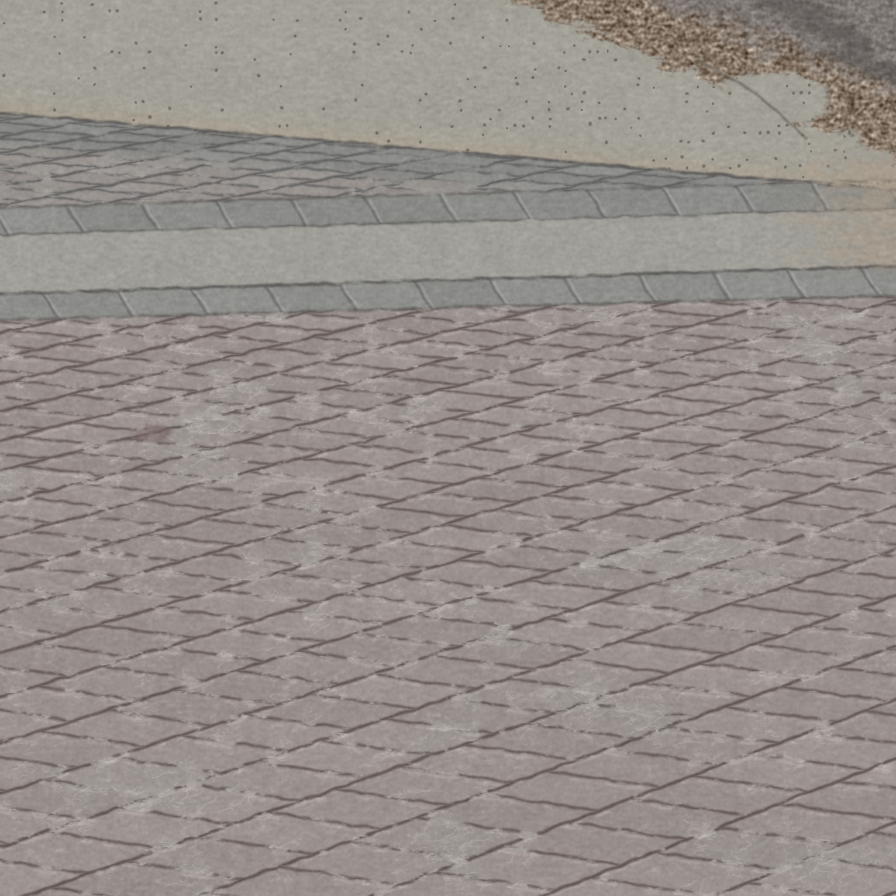
A Shadertoy shader for this texture:

```glsl
vec2 hash2(vec2 p) {
    vec3 q = fract(p.xyx * vec3(0.1031, 0.103, 0.0973));
    q += dot(q, q.yzx + 33.33);
    return fract((q.xx + q.yz) * q.zy);
}

float corner(vec2 i, vec2 f, vec2 o) {
    return dot(hash2(i + o) * 2.0 - 1.0, f - o);
}

float noise(vec2 p) {
    vec2 i = floor(p), f = fract(p), u = f * f * (3.0 - 2.0 * f), e = vec2(0, 1);
    return mix(mix(corner(i, f, e.xx), corner(i, f, e.yx), u.x),
               mix(corner(i, f, e.xy), corner(i, f, e.yy), u.x), u.y);
}

float fbm(vec2 p) {
    float sum = 0.0, amp = 1.0;
    for (int i = 0; i < 4; i++) {
        sum += amp * noise(p);
        p = p * 2.03 + 17.3;
        amp *= 0.65;
    }
    return sum;
}

float above(float d) {
    float px = 1.0 / iResolution.y;
    return smoothstep(-px, px, d);
}

float stroke(float d, float halfWidth) {
    float soft = 0.0009 + 1.0 / iResolution.y;
    return 1.0 - smoothstep(halfWidth - soft, halfWidth + soft, abs(d));
}

float segment(vec2 p, vec2 a, vec2 b) {
    vec2 ab = b - a;
    return length(p - a - ab * clamp(dot(p - a, ab) / dot(ab, ab), 0.0, 1.0));
}

// Distance to the nearest whole number
float gap(float t) {
    return 0.5 - abs(fract(t) - 0.5);
}

// Scattered dots, one candidate per cell
float grit(vec2 p, float cells, float density) {
    vec2 g = p * cells, id = floor(g), r = hash2(id + 71.0);
    float d = length(fract(g) - 0.25 - 0.5 * r);
    return step(1.0 - density, hash2(id).x) * smoothstep(0.2 + 0.15 * r.y, 0.06, d);
}

// Running bond in perspective: x = joint, y = tone, z = long joint
vec3 pavers(vec2 p) {
    float depth = 1.75 - p.y;
    float course = (p.x - 5.1) / depth / 0.11 + 0.35, row = floor(course);
    float brick = (p.x + 11.0) / depth / 0.155 + 0.5 * mod(row, 2.0);
    float w = 0.0006 + 0.0006 * depth;
    float along = stroke(gap(course) * 0.11 * depth * depth / (5.1 - p.x), w * 1.2);
    float across = stroke(gap(brick) * 0.155 * depth * depth / (p.x + 11.0), w);
    return vec3(max(along, 0.9 * across), hash2(vec2(row, floor(brick)) + 90.0).x, along);
}

// Border course of slanted blocks
vec3 border(vec2 p, float top, float start) {
    float s = (p.x - start - 0.6 * (top - p.y)) / 0.083;
    float tone = hash2(vec2(floor(s) + 40.0, start * 100.0)).x - 0.5;
    float joint = stroke(gap(s) * 0.083, 0.0016), chip = stroke(gap(s - 0.05) * 0.083, 0.0014);
    return mix(vec3(0.55, 0.552, 0.54) + 0.03 * tone + 0.06 * chip, vec3(0.4), 0.7 * joint);
}

void mainImage(out vec4 fragColor, in vec2 fragCoord) {
    vec2 uv = fragCoord / iResolution.xy;
    float x = uv.x;
    vec2 p = uv + 0.003 * vec2(noise(uv * 60.0), noise(uv * 60.0 + 31.0));
    float blotch = fbm(uv * vec2(7, 12)), wear = fbm(uv * vec2(30, 55) + 5.0);
    float grain = noise(uv * vec2(110, 190)) + 0.8 * noise(uv * 260.0);

    // Edges of the strips, from low to high
    float lowBase = 0.643 + 0.027 * x, lowTop = 0.672 + 0.031 * x;
    float highBase = 0.738 + 0.029 * x, highTop = 0.768 + 0.031 * x;
    float slabEdge = 0.874 - 0.086 * x;

    // Pink field, joints partly filled by pale sand
    vec3 brick = pavers(p);
    vec3 col = vec3(0.603, 0.568, 0.556) + 0.03 * (brick.y - 0.5);
    col = mix(col, vec3(0.61, 0.6, 0.58), 0.4 * smoothstep(0.0, 0.6, blotch));
    float sand = smoothstep(-0.15, 0.4, wear + 0.5 * blotch - 0.15 * brick.z);
    col = mix(col, mix(vec3(0.37, 0.325, 0.315), vec3(0.65, 0.63, 0.615), sand), 0.9 * brick.x);
    // Pale chips beside the joints and wiry scratches
    float chip = pavers(p + vec2(0.002, 0.0045)).x * (1.0 - brick.x);
    float scratch = smoothstep(0.07, 0.0, abs(noise(uv * vec2(42, 75) + wear)));
    col += 0.065 * chip * smoothstep(-0.2, 0.3, wear);
    col += 0.05 * scratch * smoothstep(0.0, 0.4, wear + blotch);
    float stain = length((p - vec2(0.17, 0.516)) / vec2(0.023, 0.011));
    col = mix(col, vec3(0.46, 0.395, 0.385), 0.6 * smoothstep(1.1, 0.6, stain + 0.4 * wear));

    // Blue-grey wedge beneath the slab
    float blue = max(smoothstep(0.045, 0.022, slabEdge - p.y), smoothstep(0.45, 0.65, x));
    vec3 wedge = mix(vec3(0.59, 0.57, 0.555), vec3(0.54, 0.545, 0.535), blue) + 0.04 * (brick.y - 0.5);
    wedge = mix(wedge, mix(vec3(0.35), vec3(0.62, 0.61, 0.59), sand * (1.0 - 0.5 * blue)), 0.85 * brick.x);
    col = mix(col, wedge, above(p.y - highTop));

    // Two border courses around a concrete band
    vec3 concrete = vec3(0.625, 0.62, 0.595) + 0.015 * blotch;
    col = mix(col, border(p, lowTop, 0.047), above(p.y - lowBase) * above(lowTop - p.y));
    col = mix(col, concrete, above(p.y - lowTop) * above(highBase - p.y));
    col = mix(col, border(p, highTop, 0.074), above(p.y - highBase) * above(highTop - p.y));

    // Upper slab, sandy along its edge
    vec3 slab = vec3(0.635, 0.626, 0.592) + 0.015 * blotch;
    slab += vec3(0.02, 0, -0.02) * smoothstep(0.03, 0.0, p.y - slabEdge);
    slab -= 0.2 * grit(p, 110.0, 0.07 + 0.1 * smoothstep(0.4, 0.8, x));
    col = mix(col, slab, above(p.y - slabEdge));

    // Dark seams, broken by wear
    float seam = max(stroke(p.y - lowTop, 0.0018), stroke(p.y - slabEdge, 0.0017));
    seam = max(seam, 0.75 * stroke(p.y - lowBase, 0.0016));
    seam = max(seam, 0.7 * max(stroke(p.y - highBase, 0.0014), stroke(p.y - highTop, 0.0016)));
    col = mix(col, vec3(0.37, 0.36, 0.35), seam * clamp(0.8 - wear, 0.2, 0.9));

    // Tan silt at the right
    float silt = smoothstep(0.86, 1.0, x + 0.15 * wear) * smoothstep(0.69, 0.71, uv.y);
    col = mix(col, vec3(0.65, 0.59, 0.52), 0.6 * silt * smoothstep(0.87, 0.8, uv.y));

    // Soil and leaf litter around a bare patch
    float soilDepth = p.y - 0.992 + 0.41 * (x - 0.59) + 0.025 * wear;
    float bare = length((p - vec2(0.865, 0.888)) / vec2(0.065, 0.033)) + 0.25 * wear;
    float litter = smoothstep(0.09, 0.045, soilDepth + 0.03 * blotch);
    vec3 soil = mix(vec3(0.49, 0.465, 0.45), vec3(0.52, 0.46, 0.4), litter);
    soil += (0.1 + 0.2 * litter) * (grain + 0.3 * wear);
    float rut = segment(p, vec2(0.87, 1), vec2(1, 0.915)) + 0.02 * wear;
    soil = mix(soil, vec3(0.36, 0.34, 0.33), 0.6 * smoothstep(0.026, 0.004, rut));
    col = mix(col, soil, smoothstep(-0.006, 0.006, soilDepth) * smoothstep(0.85, 1.05, bare));
    vec2 bend = vec2(0.845, 0.895);
    float crack = min(segment(p, vec2(0.78, 0.932), bend), segment(p, bend, vec2(0.9, 0.845)));
    col = mix(col, vec3(0.42, 0.4, 0.37), 0.7 * stroke(crack, 0.0015));

    // Surface grain
    col += 0.05 * grain + 0.025 * wear;
    fragColor = vec4(clamp(col, 0.0, 1.0), 1.0);
}
```
